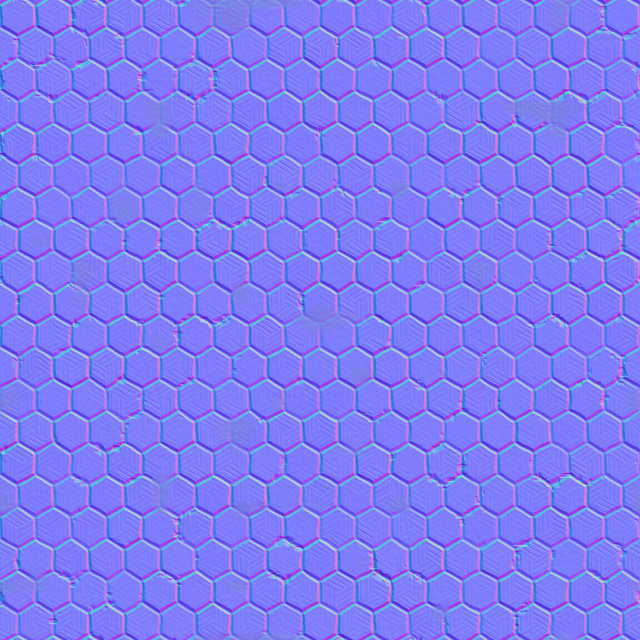
Write a Shadertoy shader that draws this texture map.

```glsl
const vec2 TILES = vec2(18.0, 20.0);        // columns and rows, rows must be even
const vec2 LATTICE = vec2(1.0, 1.7320508);  // spacing of one hexagon sublattice
const float SIDE = 0.57735;                 // hexagon side for unit width
const float THIRD_TURN = 2.0943951;
const float SLOPE_STEP = 0.0008;

float hash(vec2 p) {
    vec3 q = fract(p.xyx * vec3(0.1031, 0.1030, 0.0973));
    q += dot(q, q.yzx + 33.33);
    return fract((q.x + q.y) * q.z);
}

// Value noise over the unit canvas, wrapping after a whole number of cells
float wrapNoise(vec2 uv, vec2 cells, float seed) {
    vec2 p = uv * cells;
    vec2 i = floor(p), f = fract(p);
    f = f * f * (3.0 - 2.0 * f);
    vec2 a = mod(i, cells) + seed, b = mod(i + 1.0, cells) + seed;
    return mix(mix(hash(a), hash(vec2(b.x, a.y)), f.x),
               mix(hash(vec2(a.x, b.y)), hash(b), f.x), f.y);
}

mat2 rotation(float angle) {
    float c = cos(angle), s = sin(angle);
    return mat2(c, s, -s, c);
}

// Position relative to the nearest hexagon centre (xy) and wrapped tile id (zw)
vec4 hexTile(vec2 p) {
    vec2 a = floor(p / LATTICE + 0.5);
    vec2 b = floor(p / LATTICE) + 0.5;
    vec2 toA = p - a * LATTICE, toB = p - b * LATTICE;
    bool nearA = dot(toA, toA) < dot(toB, toB);
    vec2 id = mod(2.0 * (nearA ? a : b), vec2(2.0 * TILES.x, TILES.y));
    return vec4(nearA ? toA : toB, id);
}

float hexEdgeDistance(vec2 p) {
    p = abs(p);
    return 0.5 - max(p.x, dot(p, vec2(0.5, 0.8660254)));
}

// Three rhombi of parallel strips, turned and mirrored per tile
float stripRelief(vec2 p, vec2 id) {
    if (hash(id + 7.3) > 0.5) p.x = -p.x;
    p = rotation(THIRD_TURN * (0.25 + 0.5 * floor(6.0 * hash(id + 3.7)))) * p;
    float sector = floor(atan(p.y, p.x) / THIRD_TURN);
    p = rotation(-sector * THIRD_TURN) * p;
    float across = 4.0 * p.y / (0.8660254 * SIDE);
    float jointDistance = 0.125 * abs(fract(across + 0.5) - 0.5);
    float joint = 1.0 - smoothstep(0.0, 0.026, jointDistance);
    float level = hash(id + vec2(floor(across), sector + 50.0));
    return mix(0.25, 1.0, hash(id + 11.9)) * (0.005 * level - 0.008 * joint);
}

float wearMask(vec2 uv) {
    return smoothstep(0.8, 0.97, wrapNoise(uv, vec2(16.0, 24.0), 5.0));
}

// Surface height in tile widths
float surfaceHeight(vec2 uv) {
    vec2 warp = vec2(wrapNoise(uv, vec2(64.0), 17.0), wrapNoise(uv, vec2(64.0), 31.0)) - 0.5;
    vec2 p = uv * TILES * vec2(1.0, 0.8660254) - vec2(0.0, 0.4330127) + 0.035 * warp;
    vec4 tile = hexTile(p);
    vec2 local = tile.xy, id = tile.zw;
    float edge = hexEdgeDistance(local);

    // Rounded tile body, wider bevel at its foot
    float body = smoothstep(0.0, 0.085 - 0.05 * local.y, edge);
    vec2 tilt = vec2(hash(id + 21.1), hash(id + 41.6)) - 0.5;
    float top = mix(0.03, 0.065, hash(id + 1.3)) + 0.04 * dot(tilt, local);
    float height = body * (top + stripRelief(local, id));

    // Chipped rims
    float chipArea = smoothstep(0.7, 0.8, wrapNoise(uv, vec2(32.0), 67.0));
    float chip = smoothstep(0.55, 0.75, wrapNoise(uv, vec2(140.0), 83.0));
    height -= 0.035 * chipArea * chip * (1.0 - smoothstep(0.06, 0.16, edge));

    // Streaked filler in worn joints
    float streaks = wrapNoise(uv, vec2(70.0, 280.0), 97.0);
    float filled = wearMask(uv) * (1.0 - smoothstep(0.1, 0.32, edge));
    height = mix(height, 0.03 + 0.018 * streaks, 0.7 * filled);

    return height + 0.004 * wrapNoise(uv, vec2(200.0), 113.0);
}

vec3 surfaceNormal(vec2 uv) {
    vec2 e = vec2(SLOPE_STEP, 0.0);
    vec2 rise = vec2(surfaceHeight(uv + e.xy) - surfaceHeight(uv - e.xy),
                     surfaceHeight(uv + e.yx) - surfaceHeight(uv - e.yx));
    return normalize(vec3(-rise / (2.0 * SLOPE_STEP * TILES.x), 1.0));
}

void mainImage(out vec4 fragColor, in vec2 fragCoord) {
    // Average four samples per pixel
    vec3 normal = vec3(0.0);
    for (int i = 0; i < 4; i++) {
        vec2 offset = 0.5 * vec2(float(i % 2), float(i / 2)) - 0.25;
        normal += 0.25 * surfaceNormal((fragCoord + offset) / iResolution.xy);
    }

    // Encode the normal, dulled where worn
    vec3 color = 0.5 + 0.5 * normal - vec3(0.0, 0.01, 0.015);
    float wear = wearMask(fragCoord / iResolution.xy);
    color = mix(color, vec3(0.47, 0.53, 0.8), 0.4 * wear);
    fragColor = vec4(color, 1.0);
}
```
